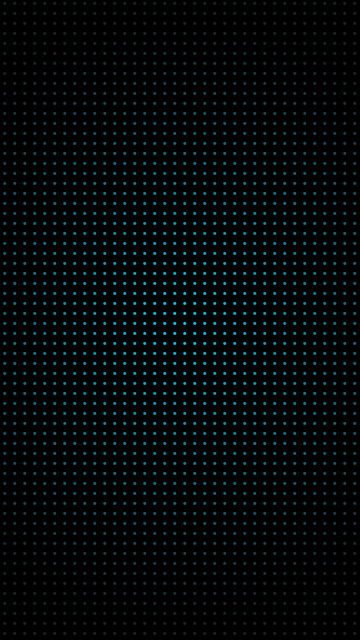
Write a WebGL 2 fragment shader that draws this pattern.

```glsl
#version 300 es
precision highp float;
// A square grid of small cyan dots on black, fading radially to dim grey.

uniform vec2 u_resolution;
out vec4 fragColor;

// Lengths are fractions of the canvas height, unless noted.
const float ROWS = 64.0;                       // dots per canvas height
const vec2 DOT_OFFSET = vec2(0.475, 0.655);    // dot centre inside a cell
const float DOT_RADIUS = 0.148;                // in cells
const float GLOW_RADIUS = 0.465;
const vec3 CORE_COLOR = vec3(0.01, 0.84, 1.0);
const vec3 RIM_COLOR = vec3(0.11, 0.135, 0.14);
const vec3 BACKGROUND = vec3(0.0);

// Antialiased coverage of a disc; softness is one pixel in the same units.
float discCoverage(vec2 offset, float radius, float softness) {
    float signedDistance = length(offset) - radius;
    return 1.0 - smoothstep(-0.75 * softness, 0.75 * softness, signedDistance);
}

// Linear radial falloff: 1 at the middle, 0 beyond the glow radius.
float radialGlow(vec2 fromCenter) {
    return clamp(1.0 - length(fromCenter) / GLOW_RADIUS, 0.0, 1.0);
}

void main() {
    vec2 position = gl_FragCoord.xy / u_resolution.y;
    vec2 center = 0.5 * u_resolution / u_resolution.y;

    // Repeat one dot per cell.
    vec2 grid = position * ROWS;
    vec2 dotCenter = floor(grid) + DOT_OFFSET;
    float pixelSize = ROWS / u_resolution.y;
    float coverage = discCoverage(grid - dotCenter, DOT_RADIUS, pixelSize);

    // Each dot takes one colour from the glow at its centre.
    float glow = radialGlow(dotCenter / ROWS - center);
    vec3 dotColor = mix(RIM_COLOR, CORE_COLOR, glow);

    fragColor = vec4(mix(BACKGROUND, dotColor, coverage), 1.0);
}
```
